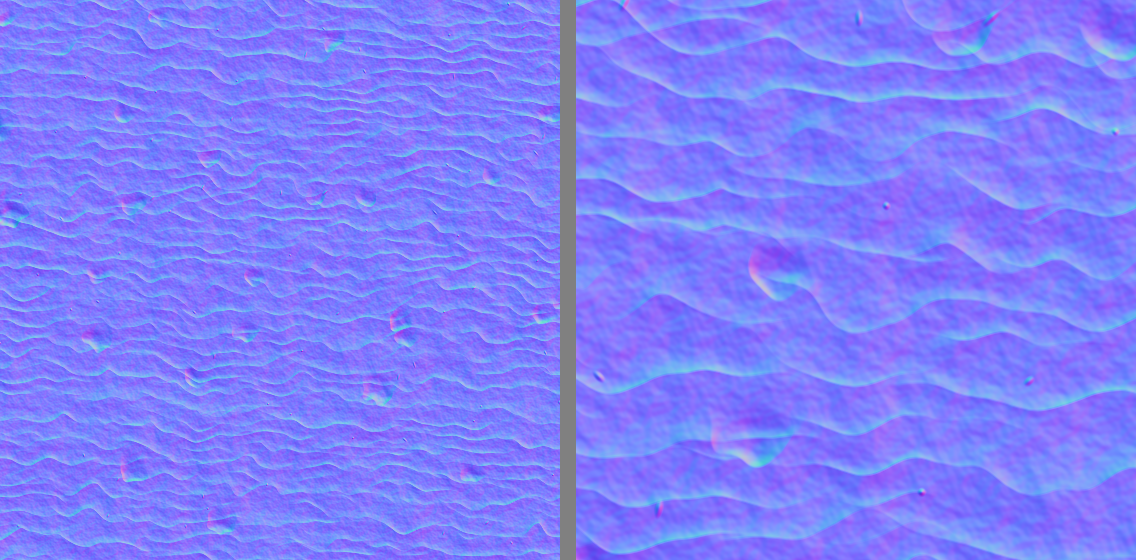
Left: the whole. Right: its middle third, enlarged.
Give the GLSL for this texture map, as a WebGL 1 fragment shader.

```glsl
precision highp float;
// Tangent-space normal map of wind-rippled sand with dents and small debris.

uniform vec2 u_resolution;

#define FINE_FREQ 36.0     // crests per canvas, tight ripples
#define BROAD_FREQ 23.0    // crests per canvas, wide ripples
#define RIPPLE_SLOPE 0.118 // steepness of the windward side
#define CREST_DECAY 5.0    // how quickly the lee side flattens
#define SWELL_SLOPE 0.035  // broad undulation
#define STREAK_SLOPE 0.045 // vertical wind streaks
#define GRAIN_SLOPE 0.07   // sandy roughness
#define DENT_CELLS 7.0
#define DENT_SLOPE 0.6
#define DEBRIS_CELLS 11.0
#define DEBRIS_SLOPE 0.9

vec2 hash2(vec2 p) {
  vec3 q = fract(p.xyx * vec3(0.1031, 0.1030, 0.0973));
  q += dot(q, q.yzx + 33.33);
  return fract((q.xx + q.yz) * q.zy);
}

float cornerRamp(vec2 cell, vec2 offset) {
  float angle = 6.2832 * hash2(cell + 57.0).x;
  return dot(vec2(cos(angle), sin(angle)), offset);
}

// Gradient noise, roughly -0.7 to 0.7
float noise(vec2 p) {
  vec2 i = floor(p), f = p - i;
  vec2 u = f * f * f * (f * (f * 6.0 - 15.0) + 10.0);
  vec2 e = vec2(1.0, 0.0);
  return mix(mix(cornerRamp(i, f), cornerRamp(i + e, f - e), u.x),
             mix(cornerRamp(i + e.yx, f - e.yx), cornerRamp(i + 1.0, f - 1.0), u.x), u.y);
}

// Asymmetric ripples: sharp scalloped crest, steep lee side above it, slow rise to the next
float ripples(vec2 p, float freq, float seed) {
  float lobes = noise(p * vec2(13.0, 10.0) + seed + 7.0);
  float bend = 1.2 * noise(p * 3.5 + seed)
             + 1.0 * noise(p * vec2(10.0, 9.0) + seed)
             + 1.1 * sqrt(lobes * lobes + 0.004)
             + 0.4 * noise(p * vec2(27.0, 18.0) + seed);
  float t = fract(p.y * freq + p.x * 2.0 + bend * freq / FINE_FREQ);
  float trough = exp(-CREST_DECAY);
  return (exp(-CREST_DECAY * t) + t * (1.0 - trough) - 0.65) / freq;
}

// Short, broken crests: two ripple sets that each fade in and out in small patches
float rippleField(vec2 p) {
  float patches = noise(p * vec2(9.0, 14.0) + 23.0) + 0.5 * noise(p * vec2(19.0, 27.0) + 63.0);
  float region = noise(p * 4.0 + 41.0);
  float fine = smoothstep(-0.35, 0.4, patches + 0.5 * region);
  float broad = smoothstep(-0.35, 0.4, -patches - 0.3 * region);
  return RIPPLE_SLOPE * 1.25 * (fine * ripples(p, FINE_FREQ, 3.0)
                              + broad * ripples(p, BROAD_FREQ, 71.0));
}

// Hollow, deepest against one rim and fading out on the other side
float dent(vec2 d, vec2 rnd) {
  float radius = mix(0.018, 0.036, rnd.x * rnd.x);
  vec2 q = d / radius;
  q += 0.45 * vec2(noise(d * 45.0 + rnd * 90.0), noise(d * 45.0 - rnd * 90.0));
  float angle = 3.9 + 1.0 * rnd.y;
  float wedge = max(0.0, 0.5 + 0.5 * dot(q, vec2(cos(angle), sin(angle))));
  float bowl = max(0.0, 1.0 - dot(q, q));
  return -DENT_SLOPE * radius * bowl * bowl / (bowl + 0.12) * wedge * wedge;
}

// Short twig or pebble, mostly upright
float debris(vec2 d, vec2 rnd) {
  float angle = (rnd.x - 0.5) * 1.8;
  float c = cos(angle), s = sin(angle);
  vec2 size = vec2(0.0016, mix(0.0016, 0.006, rnd.y * rnd.y));
  vec2 q = vec2(c * d.x - s * d.y, s * d.x + c * d.y) / size;
  return DEBRIS_SLOPE * size.x * (1.0 - smoothstep(0.0, 1.5, length(q)));
}

// Sum of the dents and debris lying in the neighbouring cells
float scattered(vec2 p) {
  float h = 0.0;
  for (int y = -1; y <= 1; y++) {
    for (int x = -1; x <= 1; x++) {
      vec2 o = vec2(float(x), float(y));
      vec2 cell = floor(p * DENT_CELLS) + o + 20.0;
      vec2 d = p - (cell - 20.0 + hash2(cell)) / DENT_CELLS;
      if (hash2(cell + 130.0).x < 0.55) h += dent(d, hash2(cell + 210.0));
      cell = floor(p * DEBRIS_CELLS) + o + 300.0;
      d = p - (cell - 300.0 + hash2(cell)) / DEBRIS_CELLS;
      if (hash2(cell + 130.0).x < 0.5) h += debris(d, hash2(cell + 210.0));
    }
  }
  return h;
}

float height(vec2 p) {
  float h = rippleField(p) + scattered(p);
  h += SWELL_SLOPE * (noise(p * 7.0 + 5.0) / 7.0 + noise(p * 17.0 + 9.0) / 17.0);
  h += STREAK_SLOPE * noise(p * vec2(28.0, 6.0) + 31.0) / 28.0;
  // Grain, slightly sheared so that it runs diagonally
  vec2 g = vec2(p.x + 0.4 * p.y, p.y - 0.3 * p.x);
  float freq = 65.0;
  for (int i = 0; i < 3; i++) {
    h += GRAIN_SLOPE * noise(g * freq * vec2(0.9, 1.0) + 13.0) / freq;
    freq *= 1.9;
  }
  return h;
}

void main() {
  float side = min(u_resolution.x, u_resolution.y);
  vec2 p = gl_FragCoord.xy / side;
  vec2 e = vec2(max(0.0009, 0.5 / side), 0.0);
  vec2 slope = vec2(height(p + e.xy) - height(p - e.xy),
                    height(p + e.yx) - height(p - e.yx)) / (2.0 * e.x);
  vec3 normal = normalize(vec3(-slope, 1.0));
  gl_FragColor = vec4(0.5 + 0.5 * normal, 1.0);
}
```
